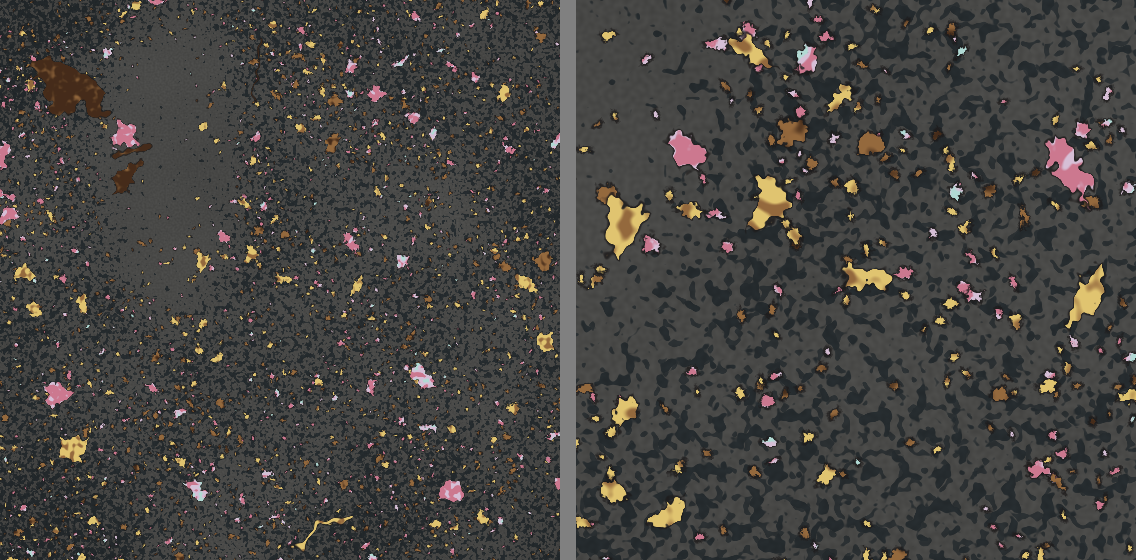
Left: the whole. Right: its middle third, enlarged.
This texture is drawn by a WebGL 1 fragment shader. Its source:

```glsl
precision highp float;
uniform vec2 u_resolution;

const vec3 STONE = vec3(0.285, 0.285, 0.278);
const vec3 SOOT = vec3(0.145, 0.168, 0.18);
const vec3 RIM = vec3(0.11, 0.10, 0.10);
const vec3 UMBER = vec3(0.27, 0.17, 0.10);
const vec3 BROWN = vec3(0.58, 0.41, 0.24);
const vec3 GOLD = vec3(0.88, 0.77, 0.44);
const vec3 PINK = vec3(0.80, 0.47, 0.56);
const vec3 LILAC = vec3(0.84, 0.75, 0.84);
const vec3 AQUA = vec3(0.66, 0.88, 0.83);

vec2 hash2(vec2 p) {
  vec3 q = fract(p.xyx * vec3(0.1031, 0.1030, 0.0973));
  q += dot(q, q.yzx + 33.33);
  return fract((q.xx + q.yz) * q.zy);
}
mat2 rotation(float angle) {
  float c = cos(angle), s = sin(angle);
  return mat2(c, -s, s, c);
}
float gradientAt(vec2 cell, vec2 offset) {
  float angle = 6.2832 * hash2(cell).x;
  return dot(vec2(cos(angle), sin(angle)), offset);
}
float noise(vec2 p) {
  vec2 i = floor(p), f = p - i, e = vec2(1.0, 0.0);
  vec2 u = f * f * f * (f * (f * 6.0 - 15.0) + 10.0);
  float low = mix(gradientAt(i, f), gradientAt(i + e, f - e), u.x);
  float high = mix(gradientAt(i + e.yx, f - e.yx), gradientAt(i + 1.0, f - 1.0), u.x);
  return mix(low, high, u.y);
}
float blob(vec2 p, vec2 center, vec2 radius) {
  return 1.0 - smoothstep(0.4, 1.0, length((p - center) / radius));
}
float calmAt(vec2 p) { return blob(p, vec2(0.31, 0.70), vec2(0.17, 0.36)); }
float clusterAt(vec2 p) { return blob(p, vec2(0.565, 0.85), vec2(0.12, 0.12)); }

// Signed distance to a ragged, stretched polygon
float shard(vec2 p, float radius, float stretch, float angle, vec2 seed) {
  vec2 q = p / radius, w = q * 1.3 + seed * 7.3;
  q += 0.5 * vec2(noise(w), noise(w + 31.7));
  q += 0.3 * vec2(noise(w * 2.7), noise(w * 2.7 + 11.3));
  q = rotation(angle) * q;
  q.y *= stretch;
  float d = -2.0;
  for (int i = 0; i < 6; i++) {
    vec2 h = hash2(seed + float(i) * 17.0);
    float side = 1.0472 * (float(i) + 0.7 * h.x);
    d = max(d, dot(q, vec2(cos(side), sin(side))) - mix(0.5, 1.1, h.y));
  }
  return d * radius / sqrt(stretch);
}
float segment(vec2 p, vec2 a, vec2 b, float width) {
  vec2 pa = p - a, ba = b - a;
  return length(pa - ba * clamp(dot(pa, ba) / dot(ba, ba), 0.0, 1.0)) - width;
}
vec3 paint(vec3 base, float d, vec3 fill, float px) {
  base = mix(base, RIM, 0.8 * (1.0 - smoothstep(0.0005, 0.0025, d)));
  return mix(base, fill, 1.0 - smoothstep(-px, px, d));
}

// Mineral tint: brown, gold, pink or lilac with mottled shading
vec3 mineral(float kind, float grain, float d) {
  float edge = smoothstep(-0.003, 0.0, d);
  vec3 brown = mix(UMBER, BROWN, smoothstep(-0.5, 0.0, grain));
  vec3 gold = mix(BROWN, GOLD, smoothstep(-0.35, 0.0, grain));
  vec3 pink = mix(PINK, LILAC, smoothstep(0.1, 0.3, grain + 0.15 * edge));
  vec3 lilac = mix(LILAC, PINK, smoothstep(0.08, 0.2, grain));
  lilac = mix(lilac, AQUA, 0.8 * smoothstep(0.12, 0.28, 0.1 * edge - grain));
  return kind < 0.40 ? brown : kind < 0.66 ? gold : kind < 0.86 ? pink : lilac;
}

// One shard per chosen cell; focus gathers them into the cluster
vec3 scatter(vec3 base, vec2 p, float cells, float amount, float focus, vec2 kinds, float px) {
  mat2 turn = rotation(0.4 + cells);
  vec2 q = turn * p * cells, id = floor(q);
  vec2 site = ((id + 0.5) / cells) * turn;
  vec2 a = hash2(id + cells + 53.1), b = hash2(id + cells + 171.7), c = hash2(id + 231.3);
  float open = (1.0 - 0.8 * calmAt(site)) * (1.0 + 1.1 * noise(site * 6.0));
  if (b.x > amount * mix(open, clusterAt(site), focus)) return base;
  vec2 local = q - id - 0.5 - 0.25 * (a - 0.5);
  float radius = mix(0.14, 0.33, b.y);
  float d = shard(local, radius, 1.0 + 1.5 * c.x, c.y * 6.2832, id) / cells;
  float grain = noise(p * 95.0 + a * 20.0);
  return paint(base, d, mineral(mix(kinds.x, kinds.y, a.y), grain, d), px);
}

// Speckled grey ground with broad sooty clouds
vec3 ground(vec2 p, float calm) {
  float cloud = noise(p * 4.0) + 0.5 * noise(p * 13.0);
  float corner = smoothstep(0.35, 0.75, length(p - 0.5));
  float coarse = noise(p * 92.0) + 0.5 * noise(p * 190.0 + 9.0);
  float fine = noise(p * 185.0 + 40.0);
  float level = 0.14 - 0.2 * cloud + 0.35 * calm - 0.08 * corner;
  float dark = max(smoothstep(level, level + 0.1, coarse), 0.85 * smoothstep(level, level + 0.12, fine));
  vec3 color = mix(STONE, SOOT, dark);
  return color * (1.0 + 0.12 * noise(p * 260.0) - 0.08 * cloud - 0.1 * corner);
}

void main() {
  float scale = min(u_resolution.x, u_resolution.y);
  vec2 p = gl_FragCoord.xy / scale;
  float px = 0.6 / scale;
  vec3 color = ground(p, calmAt(p));

  // Scattered shards from fine specks to large flakes, then the gold cluster
  for (int i = 0; i < 5; i++) {
    float size = float(i) / 4.0;
    vec2 kinds = mix(vec2(0.05, 0.93), vec2(0.42, 1.0), size);
    color = scatter(color, p, 88.0 * pow(0.105, size), mix(0.22, 0.18, size), 0.0, kinds, px);
  }
  color = scatter(color, p, 27.0, 0.85, 1.0, vec2(0.15, 0.66), px);

  // Dark brown fragments and splinters
  float grain = noise(p * 60.0) + 0.5 * noise(p * 130.0);
  float bark = shard(p - vec2(0.115, 0.84), 0.075, 1.7, -0.9, vec2(4.0, 9.0));
  bark = min(bark, segment(p, vec2(0.205, 0.722), vec2(0.265, 0.738), 0.004));
  bark = min(bark, shard(p - vec2(0.22, 0.68), 0.045, 2.6, 1.1, vec2(8.0, 2.0)));
  color = paint(color, bark + 0.006 * grain, mix(UMBER, BROWN, smoothstep(0.0, 0.8, grain)), px);

  // Curved gold fibre and a fine dark hair
  vec2 bend = p + 0.014 * vec2(noise(p * 45.0), noise(p * 45.0 + 17.0));
  float fibre = segment(bend, vec2(0.535, 0.025), vec2(0.57, 0.065), 0.003);
  fibre = min(fibre, segment(bend, vec2(0.57, 0.065), vec2(0.625, 0.075), 0.003));
  color = paint(color, fibre, mineral(0.6, grain, fibre), px);
  color = paint(color, segment(bend, vec2(0.465, 0.93), vec2(0.455, 0.82), 0.0006), UMBER, px);
  gl_FragColor = vec4(color, 1.0);
}
```
